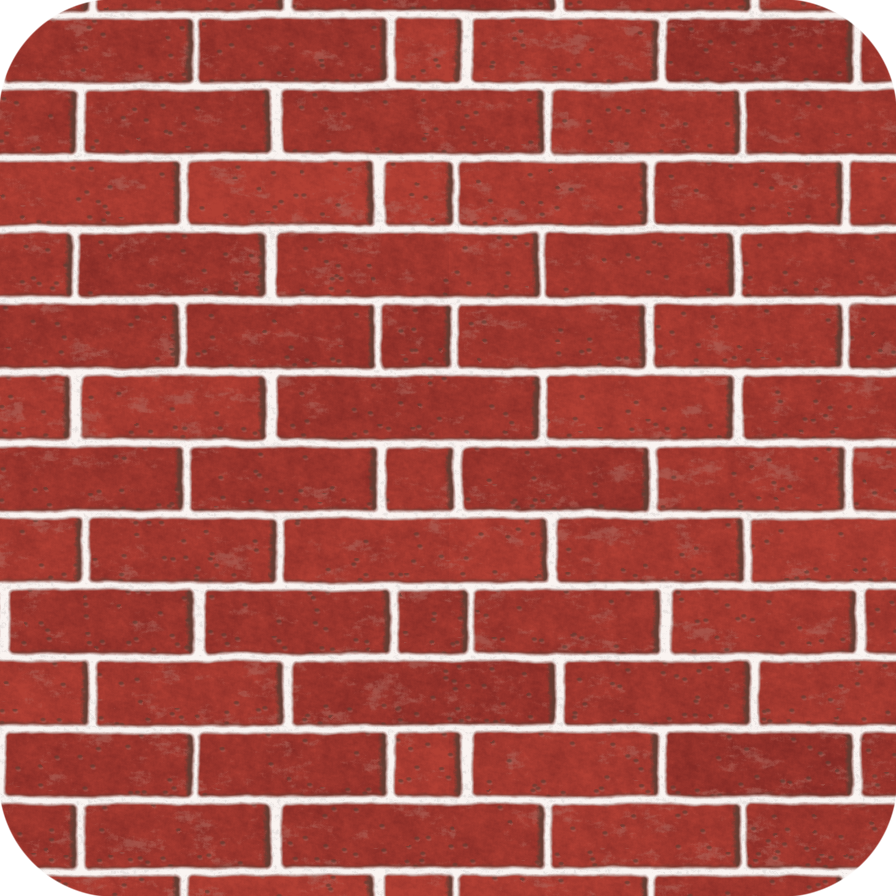
Give the GLSL for this texture, as a Shadertoy shader.

```glsl
#define COURSES 12.55      // brick rows over the canvas height
#define PERIOD 0.521       // width of one bond repeat
#define JOINT 0.0049       // half width of the mortar
#define CORNER 0.13        // radius of the rounded canvas corners
#define DEEP vec3(0.53, 0.17, 0.15)
#define BRIGHT vec3(0.70, 0.25, 0.205)
#define DUST vec3(0.67, 0.42, 0.38)
#define SHADOW vec3(0.37, 0.24, 0.20)
#define GROUT vec3(0.72, 0.57, 0.55)
#define CHALK vec3(0.98, 0.955, 0.945)

float hash(vec2 p) {
    return fract(sin(dot(p, vec2(127.1, 311.7))) * 4375.85);
}

// Layered sines, roughly -1 to 1
float mottle(vec2 p) {
    float sum = 0.0, amp = 0.5;
    for (int i = 0; i < 5; i++) {
        p = mat2(0.8, 0.6, -0.6, 0.8) * p * 1.7 + 1.3;
        sum += amp * sin(p.x + 1.5 * sin(p.y)) * cos(p.y + sin(0.7 * p.x));
        amp *= 0.72;
    }
    return sum;
}

// Cellular noise: x = distance to the nearest point, y = its random value
vec2 cells(vec2 p) {
    vec2 base = floor(p), best = vec2(9.0, 0.0);
    for (int j = -1; j <= 1; j++)
    for (int i = -1; i <= 1; i++) {
        vec2 id = base + vec2(i, j);
        vec2 point = id + vec2(hash(id), hash(id + 37.0));
        float dist = length(p - point);
        if (dist < best.x) best = vec2(dist, hash(id + 71.0));
    }
    return best;
}

float roundBox(vec2 p, vec2 halfSize, float radius) {
    vec2 q = abs(p) - halfSize + radius;
    return length(max(q, 0.0)) + min(max(q.x, q.y), 0.0) - radius;
}

// Half width of the upright joint at position x, in repeats
float jointWidth(float x, float row) {
    return JOINT * (0.65 + 0.7 * hash(vec2(floor(x * 50.0 + 0.5), row)));
}

vec3 wall(vec2 p) {
    // Uneven edges
    vec2 q = p + 0.0017 * vec2(mottle(p * 24.0), mottle(p * 19.0 + 5.0));

    // Course, counted down from the top; variation recurs every ten courses
    float course = (1.0 - q.y) * COURSES - 0.21;
    float row = mod(floor(course), 10.0);
    bool wide = mod(row, 2.0) > 0.5;
    float sway = 0.5 + 0.5 * cos(0.6283 * (row - 8.7));
    float start = (wide ? 0.091 : 0.211) - 0.0065 + 0.0195 * sway * sway;

    // Joints on either side: stretcher, header, stretcher or stretcher, long brick
    float x = (q.x - start) / PERIOD;
    float col = floor(x), u = x - col;
    float a = 0.418, b = wide ? 1.0 : 0.582;
    float left = col + (u < a ? 0.0 : u < b ? a : b);
    float right = col + (u < a ? a : u < b ? b : 1.0);

    // Brick box in canvas units
    vec2 local = vec2(q.x - start, (1.0 - fract(course)) / COURSES);
    vec2 lo = vec2(left * PERIOD + jointWidth(left, row), JOINT * 0.9);
    vec2 hi = vec2(right * PERIOD - jointWidth(right, row), 1.0 / COURSES - JOINT * 0.9);
    float d = roundBox(local - 0.5 * (lo + hi), 0.5 * (hi - lo), 0.005);

    // Fired clay: tone per brick, shifted at the middle of the long ones
    float tone = hash(vec2(floor(left * 50.0 + 0.5), row + 3.0))
               + 0.5 * hash(vec2(floor((p.x + 0.02) / PERIOD), row + 17.0));
    float grain = mottle(p * vec2(34.0, 46.0) + row);
    float fine = mottle(p * vec2(150.0, 190.0));
    float streak = sin(p.x * 210.0 + row * 2.0) * sin(p.x * 83.0 + row);
    vec3 color = mix(DEEP, BRIGHT, clamp(0.22 + 0.45 * tone + 0.24 * grain + 0.2 * fine + 0.06 * streak, 0.0, 1.0));
    color = mix(color, DUST, 0.5 * smoothstep(0.25, 1.0, mottle(p * vec2(21.0, 43.0) + 9.0) + 0.3 * fine));

    // Pits with a lit lower rim, denser along the bottom edge
    vec2 grid = vec2(75.0, 110.0);
    float low = smoothstep(0.035, 0.008, local.y);
    float chance = 0.12 + 0.22 * low;
    vec2 pit = cells(p * grid), rim = cells((p + vec2(-0.001, 0.0022)) * grid);
    color = mix(color, DUST, 0.4 * step(rim.y, chance) * smoothstep(0.3, 0.1, rim.x));
    color = mix(color, SHADOW, 0.6 * step(pit.y, chance) * smoothstep(0.32, 0.1, pit.x));

    // Shaded right end and underside
    float end = smoothstep(0.010, 0.003, hi.x - local.x + 0.0015 * fine);
    float under = smoothstep(0.005, 0.0, local.y - lo.y + 0.001 * grain);
    color = mix(color, SHADOW, max(0.9 * end, 0.55 * under));

    // Mortar: dusty edge, chalky centre
    vec3 chalk = CHALK * (1.0 - 0.07 * smoothstep(0.0, 0.8, fine));
    color = mix(color, GROUT, smoothstep(-0.0022, 0.0006, d));
    return mix(color, chalk, smoothstep(-0.0006, 0.0028, d + 0.0005 * fine));
}

void mainImage(out vec4 fragColor, in vec2 fragCoord) {
    vec2 p = fragCoord / iResolution.xy;
    float pixel = 1.0 / min(iResolution.x, iResolution.y);

    // White outside the rounded corners
    float outside = smoothstep(-pixel, pixel, roundBox(p - 0.5, vec2(0.5 + pixel), CORNER));
    fragColor = vec4(mix(wall(p), vec3(1.0), outside), 1.0);
}
```
